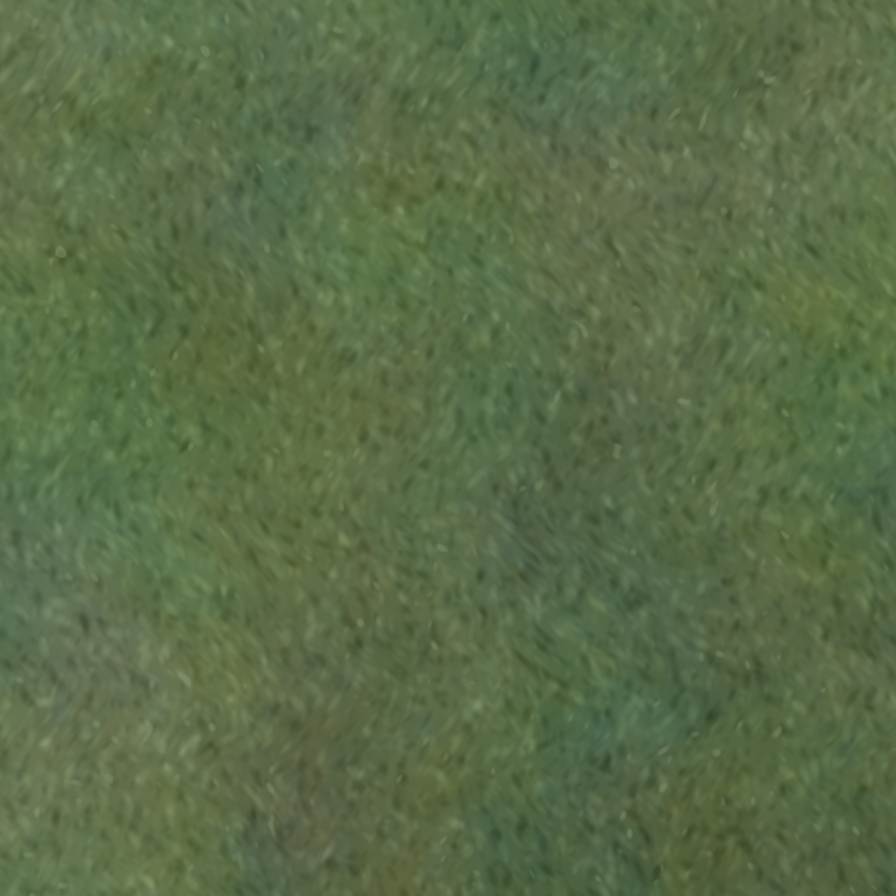
Write a Shadertoy shader that draws this texture.

```glsl
const vec3 GRASS = vec3(0.350, 0.428, 0.283);
const vec3 LIGHT = vec3(0.95, 1.0, 0.88);
const vec3 WARM_SHIFT = vec3(0.022, 0.004, -0.020);
const vec3 GREEN_SHIFT = vec3(-0.022, 0.012, -0.016);
const vec3 PALE_TIP = vec3(0.55, 0.62, 0.47);

vec3 hash3(vec2 cell, float seed) {
    vec3 q = fract(vec3(cell.xyx + seed * 7.31) * vec3(0.1031, 0.1030, 0.0973));
    q += dot(q, q.yxz + 33.33);
    return fract((q.xxy + q.yzz) * q.zyx);
}

mat2 rotation(float angle) {
    float c = cos(angle), s = sin(angle);
    return mat2(c, -s, s, c);
}

// Cellular noise: one soft light or dark ellipse per jittered cell.
// squeeze sets the inverse radii across and along each ellipse.
float tufts(vec2 p, vec2 squeeze, float lean, float spread, float seed) {
    vec2 home = floor(p);
    float sum = 0.0;
    for (int y = -1; y <= 1; y++) {
        for (int x = -1; x <= 1; x++) {
            vec2 cell = home + vec2(x, y);
            vec3 h = hash3(cell, seed);
            float tone = hash3(cell, seed + 5.0).x * 2.0 - 1.0;
            float angle = lean + spread * (h.z * 2.0 - 1.0);
            vec2 d = rotation(angle) * (p - cell - h.xy) * squeeze;
            float body = max(0.0, 1.0 - dot(d, d));
            sum += tone * body * body;
        }
    }
    return sum;
}

// Broad rounded patches with a smaller octave on top
float patches(vec2 p, float scale, float seed) {
    vec2 round_ = vec2(1.15, 1.0);
    float broad = tufts(p * scale, round_, 0.0, 3.14, seed);
    float small = tufts(p * scale * 2.3 + 4.7, round_, 0.0, 3.14, seed + 1.0);
    return broad + 0.6 * small;
}

// Slow wavering so that the cells never line up
vec2 waver(vec2 p) {
    return p + 0.012 * sin(p.yx * 17.0 + vec2(0.4, 2.1))
             + 0.004 * sin(p.yx * 43.0 + vec2(1.7, 0.3));
}

void mainImage(out vec4 fragColor, in vec2 fragCoord) {
    vec2 uv = fragCoord / iResolution.y;
    vec2 p = waver(uv);

    // Uneven light over the lawn
    float light = 0.035 * (0.5 - uv.x) + 0.030 * (uv.y - 0.5);
    light += 0.024 * patches(p, 4.0, 11.0);
    light += 0.016 * tufts(p * 21.0, vec2(1.2, 1.0), 0.0, 3.14, 23.0);

    // Blades at two sizes, mostly upright with a slight lean
    light += 0.070 * tufts(p * 56.0, vec2(2.2, 1.1), 0.25, 0.8, 31.0);
    light += 0.042 * tufts(p * 92.0, vec2(2.0, 1.1), 0.20, 1.0, 43.0);

    // Drifts of dry, cool and lush grass
    vec3 color = GRASS + light * LIGHT;
    color += WARM_SHIFT * patches(p, 5.0, 57.0);
    color += GREEN_SHIFT * patches(p, 3.6, 71.0);
    color += 0.5 * WARM_SHIFT * tufts(p * 38.0, vec2(1.4, 1.1), 0.2, 1.0, 83.0);

    // Scattered pale tips
    float tip = tufts(p * 46.0, vec2(2.5, 1.4), 0.2, 1.0, 97.0);
    color = mix(color, PALE_TIP, 0.40 * smoothstep(0.55, 1.0, tip));

    fragColor = vec4(color, 1.0);
}
```
